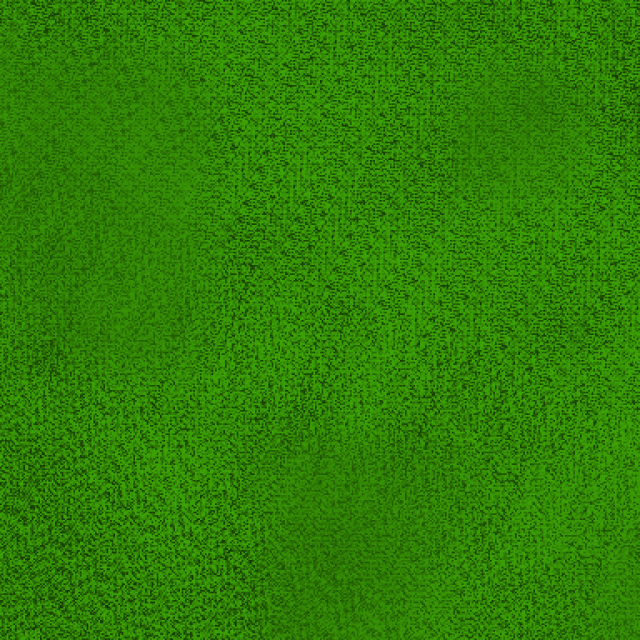
Reproduce this texture procedurally as a Shadertoy shader.

```glsl
// Dense green turf: tiny square grains, mostly bright with scattered dark specks.
// Each grain takes a skewed random shade; layered noise varies how many
// grains are dark, and broad patches soften their contrast.

#define GRAINS 384.0        // grains across the canvas height
#define BRIGHT_LEVEL 0.645  // green of the lightest grains
#define SPECK_DEPTH 0.45    // drop in green of the darkest grains
#define SPECK_SKEW 2.0      // higher values make dark grains rarer
#define PATCH_SCALE 5.0     // largest density patches across the canvas
#define PATCH_AMOUNT 1.9    // strength of the density variation
#define SOFT_SCALE 3.5      // low contrast areas across the canvas
#define SOFT_AMOUNT 0.45    // contrast lost in those areas
#define TINT vec3(0.374, 1.0, 0.033)

float hash(vec2 p) {
    return fract(sin(dot(p, vec2(127.1, 311.7))) * 43758.5453);
}

float valueNoise(vec2 p) {
    vec2 cell = floor(p);
    vec2 f = fract(p);
    f = f * f * (3.0 - 2.0 * f);
    float low = mix(hash(cell), hash(cell + vec2(1.0, 0.0)), f.x);
    float high = mix(hash(cell + vec2(0.0, 1.0)), hash(cell + 1.0), f.x);
    return mix(low, high, f.y);
}

// Layered noise from broad patches down to small clumps, in 0..1
float patches(vec2 p) {
    float sum = 0.0, total = 0.0, weight = 1.0;
    for (int i = 0; i < 5; i++) {
        sum += weight * valueNoise(p);
        total += weight;
        weight *= 0.65;
        p = mat2(1.6, 1.2, -1.2, 1.6) * p + 17.3;
    }
    return sum / total;
}

// Darkness of one grain, 0 for bright and 1 for the deepest speck
float grain(vec2 cell, float skew) {
    return pow(hash(cell + 31.0), skew);
}

// Square grains, with edges smoothed over the width of a pixel
float grainField(vec2 uv, float skew) {
    vec2 p = uv * GRAINS - 0.5;
    vec2 cell = floor(p);
    float pixelWidth = min(GRAINS / iResolution.y, 1.0);
    vec2 blend = clamp((fract(p) - 0.5) / pixelWidth + 0.5, 0.0, 1.0);
    float low = mix(grain(cell, skew), grain(cell + vec2(1.0, 0.0), skew), blend.x);
    float high = mix(grain(cell + vec2(0.0, 1.0), skew), grain(cell + 1.0, skew), blend.x);
    return mix(low, high, blend.y);
}

void mainImage(out vec4 fragColor, in vec2 fragCoord) {
    vec2 uv = fragCoord / iResolution.y;

    // Local share of dark grains
    float density = (patches(uv * PATCH_SCALE + 3.7) - 0.5) * PATCH_AMOUNT;
    float skew = SPECK_SKEW * exp2(density);
    float meanDarkness = 1.0 / (skew + 1.0);

    // Broad areas where the grains fade towards their mean
    float softness = smoothstep(0.5, 0.85, valueNoise(uv * SOFT_SCALE + 8.2));
    float darkness = mix(grainField(uv, skew), meanDarkness, softness * SOFT_AMOUNT);

    float level = BRIGHT_LEVEL - SPECK_DEPTH * darkness;
    fragColor = vec4(TINT * level, 1.0);
}
```
